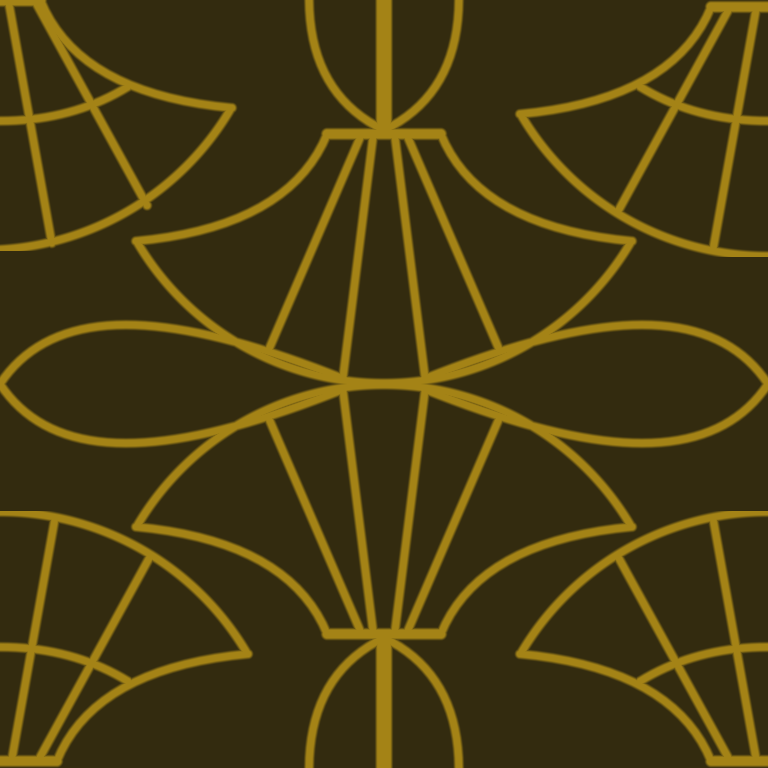
Reproduce this pattern procedurally as a WebGL 1 fragment shader.

```glsl
precision highp float;

uniform vec2 u_resolution;

#define GROUND vec3(0.20, 0.17, 0.06)
#define GOLD vec3(0.645, 0.515, 0.085)
#define LINE 0.0112
#define BAR 0.0140
#define STEM 0.0205
#define SOFT 0.0050
#define CORNER_DROP 0.331
#define OUTLINE_LEAN vec2(0.042, -0.016)
#define RAY_LEAN vec2(0.008, -0.016)
#define FAN_RADIUS 0.746
#define FAN_TIP vec2(0.646, 0.372)
#define FAN_NECK vec2(0.148, 0.651)

float segment(vec2 p, vec2 a, vec2 b) {
  vec2 pa = p - a, ba = b - a;
  return length(pa - ba * clamp(dot(pa, ba) / dot(ba, ba), 0.0, 1.0));
}

// Distance to a quadratic curve, walked in short chords
float curve(vec2 p, vec2 a, vec2 b, vec2 c) {
  float d = 10.0;
  vec2 last = a;
  for (int i = 1; i <= 18; i++) {
    float t = float(i) / 18.0;
    vec2 next = mix(mix(a, b, t), mix(b, c, t), t);
    d = min(d, segment(p, last, next));
    last = next;
  }
  return d;
}

// Fan border: neck bar, hollow flank and round hem
float fanOutline(vec2 p) {
  float bar = segment(p, vec2(0.0, FAN_NECK.y), FAN_NECK) - BAR;
  float flank = curve(p, FAN_NECK, vec2(0.247, 0.409), FAN_TIP);
  float hem = p.y < FAN_TIP.y
    ? abs(length(p - vec2(0.0, FAN_RADIUS + 0.002)) - FAN_RADIUS)
    : length(p - FAN_TIP);
  return min(bar, min(flank, hem) - LINE);
}

float centreFan(vec2 p) {
  float rays = min(segment(p, vec2(0.063, 0.640), vec2(0.302, 0.085)),
                   segment(p, vec2(0.029, 0.640), vec2(0.107, 0.016)));
  return min(fanOutline(p), rays - LINE);
}

// Corner fan: wider rays, a scalloped band and a hem cut at the base
float cornerFan(vec2 p, float lean) {
  vec2 border = p + lean * OUTLINE_LEAN;
  vec2 inner = p + lean * RAY_LEAN;
  float rays = min(segment(inner, vec2(0.102, 0.645), vec2(0.391, 0.118)),
                   segment(inner, vec2(0.031, 0.645), vec2(0.143, 0.020)));
  float scallop = curve(p, vec2(0.0, 0.354), vec2(0.188, 0.354), vec2(0.333, 0.443));
  float d = min(fanOutline(border), min(rays, scallop) - LINE);
  return border.y < 0.0 ? 1.0 : d;
}

float leaf(vec2 p) {
  vec2 crest = vec2(0.672, 0.154);
  float inner = curve(p, vec2(0.104, 0.013), vec2(0.456, crest.y), crest);
  float outer = curve(p, crest, vec2(0.898, crest.y), vec2(1.0, 0.0));
  return min(inner, outer) - LINE;
}

float bud(vec2 p) {
  vec2 base = vec2(0.0, 0.661);
  float shell = curve(p, vec2(0.195, 1.0), vec2(0.193, 0.755), base) - LINE;
  float stem = max(p.x - STEM, base.y - p.y);
  return min(shell, stem);
}

void main() {
  // One tile, mirrored about its centre; half the canvas is one unit
  vec2 p = 2.0 * gl_FragCoord.xy / u_resolution - 1.0;
  vec2 q = abs(p);

  // The upper left fan sits slightly off its mirrored place
  float lean = step(p.x, 0.0) * step(0.0, p.y);
  vec2 corner = vec2(1.0 - q.x, q.y - CORNER_DROP);

  float d = min(centreFan(q), cornerFan(corner, lean));
  d = min(d, min(leaf(q), bud(q)));

  float soft = max(SOFT, 1.5 / min(u_resolution.x, u_resolution.y));
  float ink = 1.0 - smoothstep(-soft, soft, d);
  gl_FragColor = vec4(mix(GROUND, GOLD, ink), 1.0);
}
```
